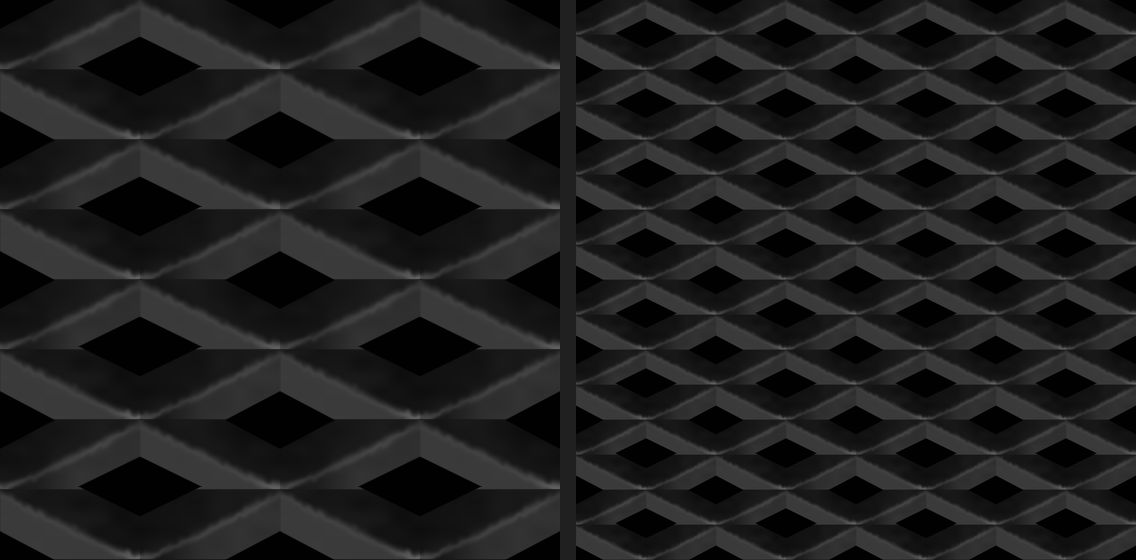
Left: one tile. Right: repeated 2 by 2.
Reproduce this texture procedurally as a WebGL 1 fragment shader.

```glsl
precision highp float;
uniform vec2 u_resolution;

#define REPEATS vec2(2.0, 4.0)
#define HOLE_GREY 0.003
#define DARK_GREY 0.088
#define SHADE_GREY 0.19
#define LIGHT_GREY 0.228
#define RIDGE_GLOW 0.055
#define RIDGE_ROUNDING 0.115
#define WEAR 0.03
#define HOLE_ODD vec2(0.438, 0.427)
#define HOLE_EVEN vec2(0.391, 0.412)

float hash(vec2 p) {
    return fract(sin(dot(p, vec2(12.99, 78.23))) * 4375.85);
}

// Value noise that wraps after a whole number of lattice steps
float wrapNoise(vec2 p, vec2 period) {
    vec2 i = floor(p), f = fract(p);
    f = f * f * (3.0 - 2.0 * f);
    vec2 a = mod(i, period), b = mod(i + 1.0, period);
    return mix(mix(hash(a), hash(vec2(b.x, a.y)), f.x),
               mix(hash(vec2(a.x, b.y)), hash(b), f.x), f.y);
}

// Signed distance to a diamond opening; odd rows are larger and sit higher
float diamond(vec2 p, float odd) {
    vec2 size = mix(HOLE_EVEN, HOLE_ODD, odd);
    p.y += 0.05 * odd;
    return (abs(p.x) / size.x + abs(p.y) / size.y - 1.0) / length(1.0 / size);
}

void main() {
    // Units: half a repeat across, half a repeat down, measured from the top
    vec2 uv = gl_FragCoord.xy / u_resolution;
    vec2 p = vec2(uv.x, 1.0 - uv.y) * REPEATS * 2.0;
    vec2 pixel = 2.0 * REPEATS / u_resolution;
    float soft = max(pixel.x, pixel.y);

    // Staggered bands, each split by a ridge into a dark and a lit face
    float band = floor(p.y);
    float odd = mod(band, 2.0);
    float x = mod(p.x - band + 1.0, 2.0) - 1.0;
    float y = p.y - band;

    float streaks = wrapNoise(p * vec2(24.0, 8.0), vec2(48.0, 16.0)) - 0.5;
    float mottle = wrapNoise(p * vec2(7.0, 5.0), vec2(14.0, 10.0)) - 0.5;

    float ridge = 1.085 - sqrt(x * x + RIDGE_ROUNDING * RIDGE_ROUNDING);
    float fromRidge = y - ridge;
    float rightSide = smoothstep(-3.0 * pixel.x, 3.0 * pixel.x, sin(3.14159265 * x));

    // Dark face, deepest beside the opening
    float dark = DARK_GREY + WEAR * mottle;
    dark -= 0.03 * (1.0 - smoothstep(0.2, 0.75, abs(x) + 0.6 * y));
    dark += 0.02 * smoothstep(0.3, 0.9, x);

    // Lit face, shadowed where the right side meets the joint
    float shaded = mix(0.075, SHADE_GREY, smoothstep(0.02, 0.6, x));
    shaded += 0.8 * WEAR * mottle;
    float lit = mix(LIGHT_GREY + 0.2 * WEAR * mottle, shaded, rightSide);

    // Worn ridge with a soft glow, brightest at the joint
    float worn = fromRidge + 0.05 * streaks;
    float grey = mix(dark, lit, smoothstep(-0.15, 0.02, worn));
    float joint = exp(-x * x / 0.025);
    float glow = RIDGE_GLOW * mix(0.5, 1.3, rightSide) + 0.13 * joint;
    glow *= 1.0 - 0.6 * smoothstep(0.8, 1.0, abs(x));
    grey += glow * exp(-worn * worn / 0.003);

    // Smooth fold where the lit face meets the next band
    grey = mix(grey, DARK_GREY, smoothstep(1.0 - 1.5 * pixel.y, 1.0, y));

    // Openings centred on the band's upper and lower borders
    float upper = diamond(vec2(x, y), odd);
    float lower = diamond(vec2(1.0 - abs(x), y - 1.0), 1.0 - odd);
    float hole = min(upper, lower);
    grey = mix(HOLE_GREY, grey, smoothstep(-0.6 * soft, 0.6 * soft, hole));

    gl_FragColor = vec4(vec3(grey), 1.0);
}
```
